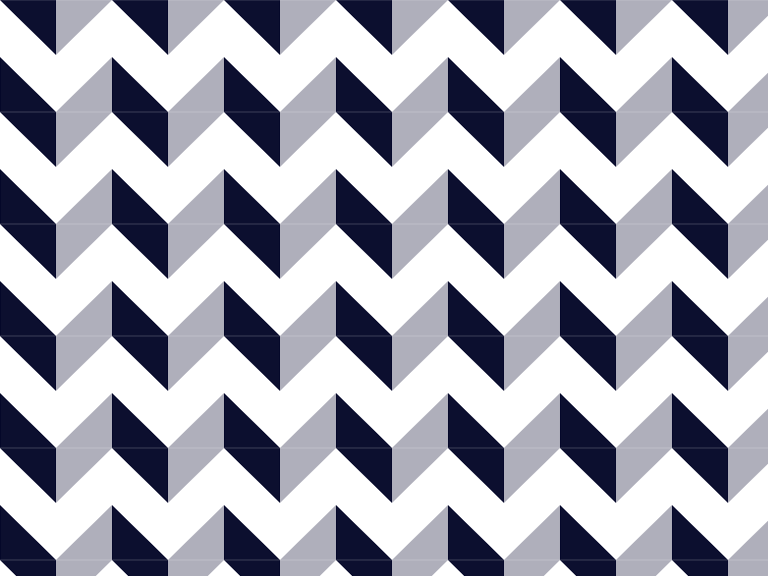
This pattern is drawn by a Shadertoy shader. Its source:

```glsl
// Folded zigzag ribbons: square cells hold a chevron band whose falling half
// is navy and whose rising half is grey, on white. A triangle wave shears the
// bands; a faint horizontal seam crosses each ribbon once per cell.

#define PERIOD 0.19444                 // cell side, in canvas heights
#define SLOPE 0.982                    // rise of the fold per unit run
#define BAND_CENTER 0.7545             // ribbon middle at the fold peak, in cells
#define BAND_HALF 0.2455               // half the ribbon height, in cells
#define RIM_WIDTH 0.008                // darker rim inside navy faces, in cells
#define SEAM_WIDTH 0.009               // hairline thickness, in cells
#define SEAM_STRENGTH 0.2
#define WHITE vec3(1.0)
#define GREY vec3(0.686, 0.686, 0.733)
#define NAVY vec3(0.047, 0.059, 0.184)
#define NAVY_RIM vec3(0.012, 0.022, 0.16)

// Coverage of a region whose signed distance is positive inside
float coverage(float inside, float pixel) {
    return clamp(0.5 + inside / pixel, 0.0, 1.0);
}

// Distance inside the sheared ribbon
float ribbon(vec2 cell) {
    float fold = 0.5 - abs(fract(cell.x) - 0.5);
    float v = cell.y - SLOPE * fold;
    float offset = abs(fract(v - BAND_CENTER + 0.5) - 0.5);
    return (BAND_HALF - offset) / sqrt(1.0 + SLOPE * SLOPE);
}

// Distance inside the falling half of the fold
float fallingFace(float x) {
    return 0.25 - abs(fract(x + 0.25) - 0.5);
}

void mainImage(out vec4 fragColor, in vec2 fragCoord) {
    // Cells are counted from the top left corner
    vec2 fromTop = vec2(fragCoord.x, iResolution.y - fragCoord.y);
    vec2 cell = fromTop / (iResolution.y * PERIOD);
    float pixel = 1.0 / (iResolution.y * PERIOD);

    float band = ribbon(cell);
    float face = fallingFace(cell.x);

    // Navy face with its thin rim, beside the grey face
    float rim = 1.0 - coverage(min(band, face) - RIM_WIDTH, pixel);
    vec3 navy = mix(NAVY, NAVY_RIM, rim);
    vec3 color = mix(GREY, navy, coverage(face, pixel));

    // Seam, with its thickness kept when finer than a pixel
    float seamDistance = abs(fract(cell.y + 0.5) - 0.5);
    float low = max(seamDistance - 0.5 * pixel, -0.5 * SEAM_WIDTH);
    float high = min(seamDistance + 0.5 * pixel, 0.5 * SEAM_WIDTH);
    float seam = clamp((high - low) / pixel, 0.0, 1.0);
    color = mix(color, WHITE, SEAM_STRENGTH * seam);

    fragColor = vec4(mix(WHITE, color, coverage(band, pixel)), 1.0);
}
```
